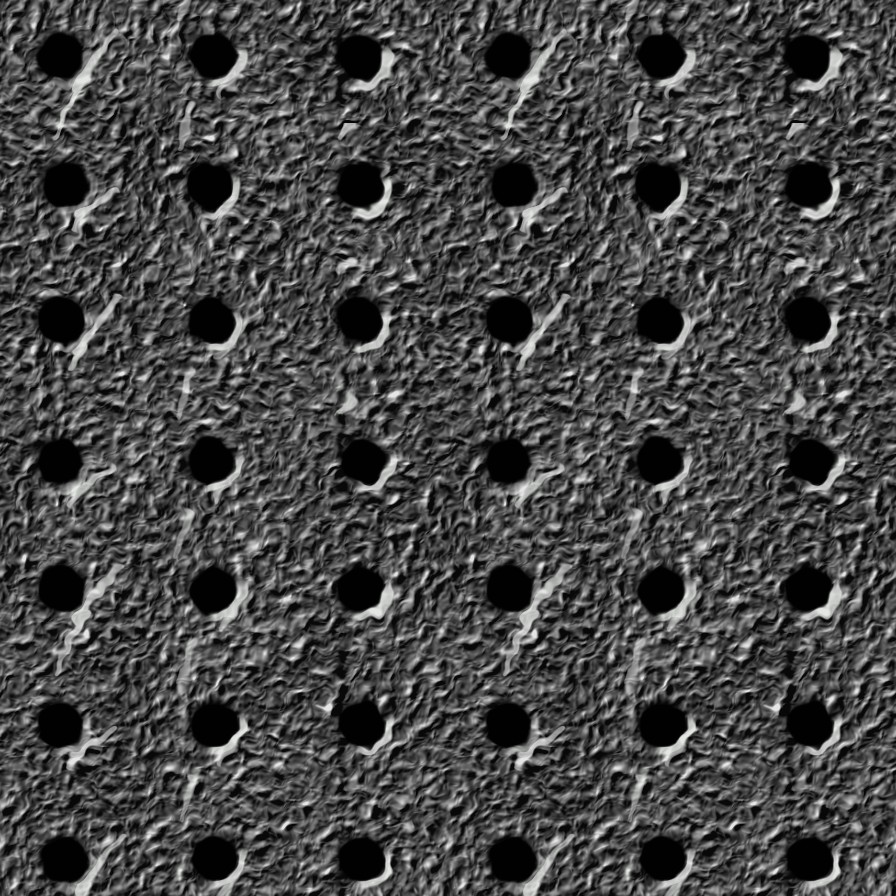
This texture is drawn by a WebGL 2 fragment shader. Its source:

```glsl
#version 300 es
precision highp float;
// Embossed grey fibre board punched with a 6 by 7 grid of round black holes.
// Fibres are hashed, shaded strokes in three sizes that repeat every three holes;
// each hole gets a lit lower-right lip, frayed streaks and a little wear.
uniform vec2 u_resolution;
out vec4 fragColor;

#define HOLE_PITCH vec2(0.1667, 0.1493)
#define FIRST_HOLE vec2(0.0695, 0.0417)
#define HOLE_RADIUS 0.0253
#define HOLE_JITTER 0.005
#define REPEAT_WIDTH 0.5
#define FIBRE_COUNT 26.0
#define FIBRE_ANGLE 0.72
#define FIBRE_CONTRAST 0.37
#define GRAIN 0.15
#define BASE_TONE 0.30
#define LIP_TONE 0.83
#define TINT vec3(0.99, 1.0, 0.99)

// Sine-free hash whose cells wrap horizontally after "count" columns.
vec3 wrapHash(vec2 cell, float count, float seed) {
    cell = vec2(mod(cell.x, count), cell.y) + seed;
    vec3 q = fract(cell.xyx * vec3(0.1031, 0.1030, 0.0973));
    q += dot(q, q.yxz + 33.33);
    return fract((q.xxy + q.yzz) * q.zyx);
}

float valueNoise(vec2 p, float count, float seed) {
    vec2 g = p * count / REPEAT_WIDTH, c = floor(g), f = smoothstep(0.0, 1.0, g - c);
    vec2 e = vec2(1.0, 0.0);
    float low = mix(wrapHash(c, count, seed).x, wrapHash(c + e.xy, count, seed).x, f.x);
    float high = mix(wrapHash(c + e.yx, count, seed).x, wrapHash(c + e.xx, count, seed).x, f.x);
    return mix(low, high, f.y);
}

// One layer of short strokes, each lit on its upper left and shaded below.
float fibres(vec2 p, float count, float bend, float seed) {
    vec2 g = p * count / REPEAT_WIDTH, home = floor(g);
    float sum = 0.0;
    for (int i = 0; i < 18; i++) {
        vec2 cell = home + vec2(i % 3, (i / 3) % 3) - 1.0;
        float copySeed = seed + float(i / 9) * 57.0;
        vec3 place = wrapHash(cell, count, copySeed);
        vec3 form = wrapHash(cell, count, copySeed + 131.0);
        float angle = FIBRE_ANGLE + bend + (form.x - 0.5) * 1.5;
        vec2 dir = vec2(cos(angle), sin(angle));
        vec2 d = g - cell - place.xy;
        float along = dot(d, dir) / mix(0.32, 0.6, form.y);
        float across = dot(d, vec2(-dir.y, dir.x)) / mix(0.14, 0.26, form.z);
        float shade = across + 1.5;
        float core = along * along;
        float relief = exp(-across * across) - 0.65 * exp(-shade * shade);
        sum += mix(0.25, 1.0, place.z) * exp(-core * mix(1.0, core, 0.5)) * relief;
    }
    return sum;
}

// Line from a to b that narrows and fades towards b.
float streak(vec2 p, vec2 a, vec2 b, float width) {
    vec2 ab = b - a;
    float t = clamp(dot(p - a, ab) / dot(ab, ab), 0.0, 1.0);
    float w = width * mix(1.0, 0.55, t);
    return smoothstep(w, w * 0.4, length(p - a - ab * t)) * mix(1.0, 0.65, t);
}

// Lit crescent and frayed streaks; q is measured from the hole centre.
float highlight(vec2 q, float column, float row, float chance) {
    float arc = abs(atan(q.y, q.x) + 0.75);
    float ring = abs(length(q) - HOLE_RADIUS * 1.23);
    float lit = smoothstep(0.0062, 0.0025, ring) * smoothstep(1.2, 0.7, arc);
    if (column < 0.5) {
        float isLong = mod(row, 4.0) == 2.0 ? 1.0 : 0.2;
        vec2 tip = mix(vec2(0.064, 0.027), vec2(0.058, -0.006), mod(row, 2.0));
        vec2 tail = mix(vec2(0.016, -0.04), vec2(-0.008, -0.092), isLong);
        lit = max(lit * 0.5, streak(q, vec2(0.017, -0.034), tip, 0.0075));
        lit = max(lit, streak(q, vec2(0.026, -0.028), tail, 0.007));
    } else if (column < 1.5) {
        lit = max(lit, 0.85 * streak(q, vec2(0.022, -0.022), vec2(0.007, -0.044), 0.0075));
        float hasTail = 0.75 * step(0.45, chance);
        lit = max(lit, hasTail * streak(q, vec2(-0.024, -0.058), vec2(-0.036, -0.105), 0.0065));
    } else {
        float hasFlake = step(2.5, row) * step(row, 5.5);
        lit = max(lit, hasFlake * streak(q, vec2(-0.012, 0.066), vec2(-0.025, 0.053), 0.009));
    }
    return lit;
}

void main() {
    vec2 p = gl_FragCoord.xy / u_resolution;
    vec2 warp = vec2(valueNoise(p, 40.0, 11.0), valueNoise(p, 40.0, 73.0)) - 0.5;
    // Fibre relief and grain, with slow drift in direction and brightness.
    float bend = (valueNoise(p, 9.0, 29.0) - 0.5) * 1.0;
    float relief = -0.28, count = FIBRE_COUNT, weight = 1.0;
    for (int i = 0; i < 3; i++) {
        relief += weight * fibres(p + warp * 0.006, count, bend, float(i) * 211.0 + 7.0);
        count = floor(count * 1.65);
        weight *= 0.62;
    }
    float tone = BASE_TONE + FIBRE_CONTRAST * relief;
    tone += (valueNoise(p, 7.0, 47.0) - 0.5) * 0.1 + (valueNoise(p, 120.0, 5.0) - 0.5) * GRAIN;
    // Thin upright creases beside every third column.
    float crease = abs(mod(p.x + warp.x * 0.008, REPEAT_WIDTH) - 0.381);
    tone -= 0.25 * smoothstep(0.007, 0.0, crease) * smoothstep(0.35, 0.7, valueNoise(p, 6.0, 91.0));
    // Holes: this row, then the row above, whose tails hang down.
    vec2 nearest = floor((p - FIRST_HOLE) / HOLE_PITCH + 0.5);
    float hole = 0.0;
    for (int j = 0; j < 2; j++) {
        vec2 id = nearest + vec2(0.0, j);
        vec3 rnd = wrapHash(id, 3.0, 19.0);
        float rowDrift = 0.0065 * sin((id.y - 3.5) * 1.3) * step(2.5, id.y);
        vec2 q = p - FIRST_HOLE - id * HOLE_PITCH - (rnd.xy - 0.5) * HOLE_JITTER - vec2(0.0, rowDrift);
        float lit = highlight(q + warp * 0.008, mod(id.x, 3.0), id.y, rnd.z);
        tone = mix(tone, LIP_TONE + 0.1 * relief, min(lit * 1.05, 0.95));
        float edge = length(q + warp * 0.005) - HOLE_RADIUS;
        tone *= 1.0 - 0.45 * smoothstep(0.009, 0.0, edge) * (1.0 - lit);
        hole = max(hole, smoothstep(0.002, -0.002, edge));
    }
    fragColor = vec4(mix(clamp(tone, 0.03, 0.9), 0.004, hole) * TINT, 1.0);
}
```
